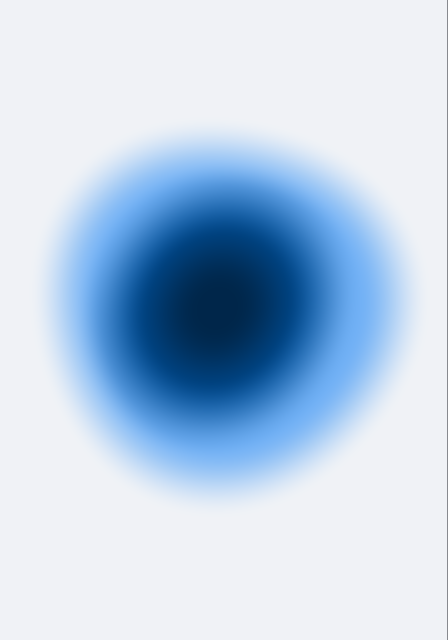
Write a Shadertoy shader that draws this background.

```glsl
const vec3 PAPER = vec3(0.94, 0.95, 0.965);
const vec3 SKY   = vec3(0.44, 0.69, 0.96);
const vec3 BLUE  = vec3(0.00, 0.30, 0.58);
const vec3 NAVY  = vec3(0.00, 0.15, 0.29);
const vec3 RULE  = vec3(0.45, 0.46, 0.48);

// Lengths are fractions of the canvas height, measured from its middle
const vec2 CORE_CENTER = vec2(-0.0104, 0.0182);
const vec2 HALO_CENTER = vec2(0.0026, 0.0130);
const vec2 NAVY_FADE = vec2(0.026, 0.163);
const vec2 BLUE_FADE = vec2(0.109, 0.229);
const vec2 SKY_FADE  = vec2(0.198, 0.315);
const float RULE_WIDTH = 0.0013;

// Lobe count, strength and phase of each outline
const vec3 CORE_LOBES = vec3(2.0, 0.055, 1.9);
const vec3 HALO_LOBES = vec3(3.0, 0.035, 0.9);

// Distance from the centre of a circle bent into soft lobes
float lobedRadius(vec2 p, vec3 lobes) {
    float angle = atan(p.y, p.x);
    return length(p) / (1.0 + lobes.y * cos(lobes.x * angle - lobes.z));
}

float fade(vec2 range, float radius) {
    return smoothstep(range.x, range.y, radius);
}

void mainImage(out vec4 fragColor, in vec2 fragCoord) {
    vec2 p = (fragCoord - 0.5 * iResolution.xy) / iResolution.y;
    float core = lobedRadius(p - CORE_CENTER, CORE_LOBES);
    float halo = lobedRadius(p - HALO_CENTER, HALO_LOBES);

    // Blurred orb, from its dark heart out to the paper
    vec3 color = mix(NAVY, BLUE, fade(NAVY_FADE, core));
    color = mix(color, SKY, fade(BLUE_FADE, core));
    color = mix(color, PAPER, fade(SKY_FADE, halo));

    // Hairline along the right edge
    float edgeDistance = (iResolution.x - fragCoord.x) / iResolution.y;
    float rule = clamp((RULE_WIDTH - edgeDistance) * iResolution.y + 0.5, 0.0, 1.0);
    color = mix(color, RULE, rule);

    fragColor = vec4(color, 1.0);
}
```
